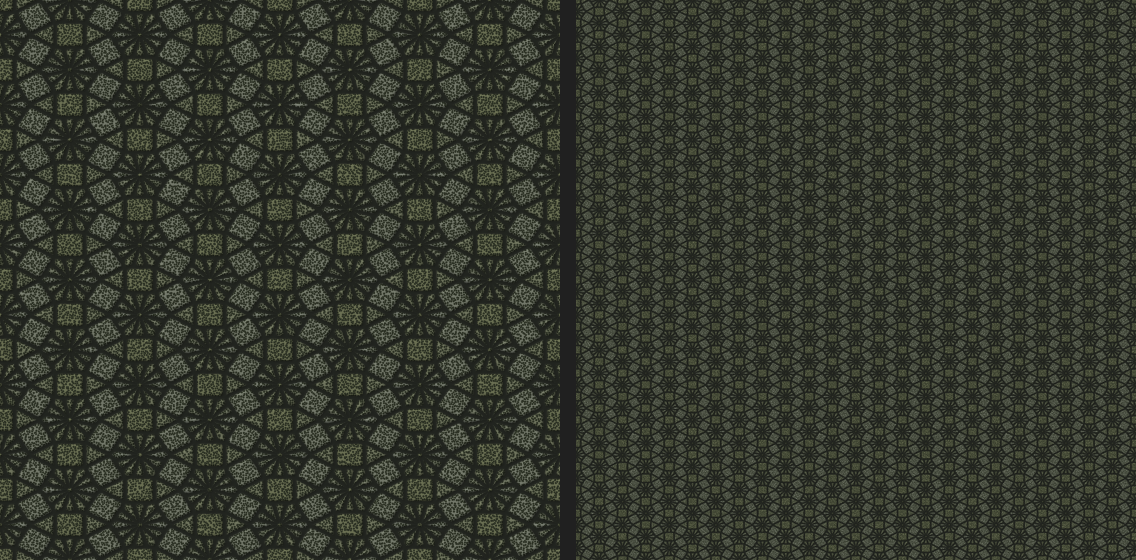
Left, the tile; right, the same tile 3 across and 3 down.
Write a Shadertoy shader that draws this pattern.

```glsl
// Rough green stone mosaic: twelve-petal rosettes ringed by rounded blocks and triangles.

const float PI = 3.14159;
const vec2 REPEATS = vec2(4.0, 8.0);      // whole cells across and down
const vec2 CELL = vec2(1.73205, 1.0);     // two rosettes per cell, one unit apart
const float EDGE = 0.36603;               // side of hexagon, block and triangle
const float APOTHEM = 0.31699;            // rosette centre to hexagon side
const float GAP = 0.024;                  // half the joint width
const float GRAINS = 240.0;               // grain cells along each canvas side

const vec3 MORTAR = vec3(0.13, 0.14, 0.12);
const vec3 STONE_DARK = vec3(0.16, 0.18, 0.13);
const vec3 STONE_WARM = vec3(0.41, 0.43, 0.31);
const vec3 STONE_COOL = vec3(0.46, 0.48, 0.44);

float smoothMax(float a, float b, float k) {
    float h = max(k - abs(a - b), 0.0) / k;
    return max(a, b) + 0.25 * k * h * h;
}

vec2 rotate(vec2 p, float angle) {
    float c = cos(angle), s = sin(angle);
    return vec2(c * p.x - s * p.y, s * p.x + c * p.y);
}

vec2 hash2(vec2 p) {
    vec2 s = vec2(dot(p, vec2(12.99, 78.23)), dot(p, vec2(39.35, 11.14)));
    return fract(sin(s) * 4375.85);
}

// Distance to the nearest grain point; the lattice wraps at the canvas edge.
float cellularNoise(vec2 p, float period) {
    vec2 base = floor(p), f = p - base;
    float nearest = 2.0;
    for (int y = -1; y <= 1; y++) {
        for (int x = -1; x <= 1; x++) {
            vec2 cell = vec2(x, y);
            vec2 point = cell + hash2(mod(base + cell, period));
            nearest = min(nearest, length(point - f));
        }
    }
    return nearest;
}

// Offset from the closest rosette centre on the staggered lattice.
vec2 rosetteOffset(vec2 p) {
    vec2 a = mod(p, CELL) - vec2(0.5 * CELL.x, 0.0);
    a.y -= round(a.y);
    vec2 b = mod(p, CELL) - vec2(0.0, 0.5 * CELL.y);
    b.x -= CELL.x * round(b.x / CELL.x);
    return dot(a, a) < dot(b, b) ? a : b;
}

float blockDistance(vec2 p, float halfSize, float radius) {
    vec2 d = abs(p) - halfSize + radius;
    return length(max(d, 0.0)) + min(max(d.x, d.y), 0.0) - radius;
}

float triangleDistance(vec2 p, float inradius, float rounding) {
    float sides = smoothMax(dot(p, vec2(-0.866, 0.5)), dot(p, vec2(0.866, 0.5)), rounding);
    return smoothMax(sides, -p.y, rounding) - inradius;
}

float petalDistance(vec2 p, float hexSide, float gap) {
    float wedge = abs(p.y) * cos(PI / 12.0) - p.x * sin(PI / 12.0) + gap;
    return smoothMax(wedge, hexSide, 0.06);
}

// x: signed distance to the nearest stone, y: coolness of its tint.
vec2 mosaic(vec2 p) {
    vec2 q = rosetteOffset(p);
    float angle = atan(q.y, q.x);

    // Fold onto one hexagon side, and onto one petal.
    float sideAngle = (floor(angle * 3.0 / PI) + 0.5) * PI / 3.0;
    float petalAngle = round(angle * 6.0 / PI) * PI / 6.0;
    vec2 side = rotate(q, -sideAngle);
    side.y = abs(side.y);

    float block = blockDistance(side - vec2(0.5, 0.0), 0.5 * EDGE - GAP, 0.045);
    float wedge = triangleDistance(side - vec2(0.5, 0.28868), EDGE * 0.28868 - GAP, 0.025);
    float petal = petalDistance(rotate(q, -petalAngle), side.x - APOTHEM + 0.02, GAP);
    float hub = length(q) - 0.026;

    vec2 stone = vec2(block, 1.5 - 1.4 * abs(sin(sideAngle)));
    if (wedge < stone.x) stone = vec2(wedge, 0.4);
    if (petal < stone.x) stone = vec2(petal, 0.9 - 0.6 * abs(sin(petalAngle)));
    if (hub < stone.x) stone = vec2(hub, 0.0);
    return stone;
}

void mainImage(out vec4 fragColor, in vec2 fragCoord) {
    vec2 uv = fragCoord / iResolution.xy;
    vec2 p = uv * REPEATS * CELL;
    float pixel = REPEATS.y / iResolution.y;

    // Slope toward the light at upper left gives the bevel.
    float reach = 0.012;
    vec2 stone = mosaic(p);
    float slope = (mosaic(p + reach * vec2(-0.6, 0.8)).x - stone.x) / reach;
    float bevel = smoothstep(-0.05, -0.005, stone.x);

    // Pitted stone face, dimmed toward its rim.
    float grain = smoothstep(0.12, 0.78, cellularNoise(uv * GRAINS, GRAINS));
    vec3 light = mix(STONE_WARM, STONE_COOL, clamp(stone.y, 0.0, 1.0));
    vec3 face = mix(STONE_DARK, light, grain);
    face *= mix(0.68, 1.0, smoothstep(0.0, -0.03, stone.x)) * (1.0 + 0.25 * slope * bevel);

    // Mortar, shaded where a stone blocks the light.
    float nearStone = 1.0 - smoothstep(0.0, 0.03, stone.x);
    vec3 joint = MORTAR * (1.0 + 0.15 * slope * nearStone);

    float coverage = smoothstep(-0.75 * pixel, 0.75 * pixel, -stone.x);
    fragColor = vec4(mix(joint, face, coverage), 1.0);
}
```
